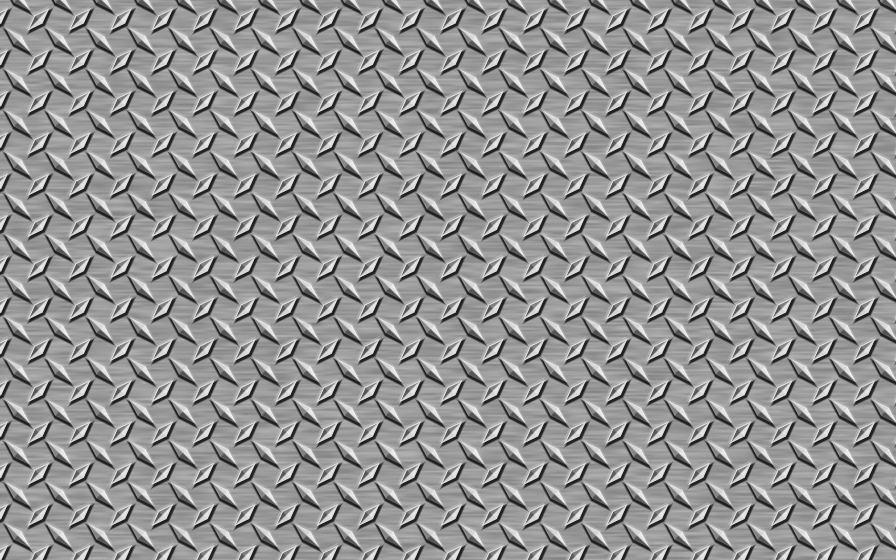
A WebGL 2 fragment shader for this texture:

```glsl
#version 300 es
precision highp float;
// Brushed steel tread plate: two families of raised, faceted diamonds
// interleave on a square lattice, each with a lit rim and a cast shadow,
// over a grey sheet of fine horizontal brush streaks.
uniform vec2 u_resolution;
out vec4 fragColor;

float hash(vec2 p) {
  p = fract(p * vec2(0.1031, 0.1137));
  p += dot(p, p.yx + 33.33);
  return fract((p.x + p.y) * p.x * 17.0);
}

float valueNoise(vec2 p) {
  vec2 i = floor(p), f = fract(p);
  f = f * f * (3.0 - 2.0 * f);
  return mix(mix(hash(i), hash(i + vec2(1, 0)), f.x),
             mix(hash(i + vec2(0, 1)), hash(i + vec2(1, 1)), f.x), f.y);
}

// Signed distance to a rhombus with the given half diagonals.
float rhombus(vec2 p, vec2 halfSize) {
  p = abs(p) / halfSize;
  return (p.x + p.y - 1.0) * halfSize.x * halfSize.y / length(halfSize);
}

// Coordinates along and across a unit axis.
vec2 alongAxis(vec2 p, vec2 axis) {
  return vec2(dot(p, axis), dot(p, vec2(-axis.y, axis.x)));
}

void main() {
  vec2 uv = gl_FragCoord.xy / u_resolution.y;
  vec2 grid = uv * 13.56;
  float pixel = 13.56 / u_resolution.y;

  // Brushed sheet
  float streak = valueNoise(uv * vec2(18.0, 310.0)) * 0.55
               + valueNoise(uv * vec2(34.0, 230.0) + 40.0) * 0.45;
  float tone = 0.605 + 0.2 * (streak - 0.5);

  for (int kind = 0; kind < 2; kind++) {
    bool rising = kind == 0;
    vec2 center = vec2(0.93, 0.09) + 0.5 * float(kind);
    vec2 local = fract(grid - center + 0.5) - 0.5;
    vec2 axis = normalize(rising ? vec2(0.70, 0.72) : vec2(0.72, -0.70));
    vec2 size = rising ? vec2(0.385, 0.14) : vec2(0.43, 0.135);
    vec2 q = alongAxis(local, axis);
    float body = rhombus(q, size);

    // Cast shadow below and a faint glow on the opposite flank
    vec2 drop = rising ? vec2(0.045, -0.045) : vec2(-0.005, -0.055);
    float shadow = rhombus(alongAxis(local - drop, axis), size);
    float glow = rhombus(alongAxis(local + drop * 0.7, axis), size);
    tone = mix(tone, 0.8, 0.4 * smoothstep(0.03, -0.015, glow));
    tone = mix(tone, 0.1, 0.95 * smoothstep(0.045, -0.012, shadow));

    // Four facets meeting at the ridge and the cross crease
    float side = smoothstep(-pixel, pixel, q.y);
    float end = smoothstep(-pixel, pixel, q.x);
    float lower = rising ? mix(0.84, 0.9, end) : mix(0.52, 0.33, end);
    float upper = rising ? mix(0.34, 0.5, end) : mix(0.84, 0.9, end);
    float facet = mix(lower, upper, side) + 0.06 * (streak - 0.5);

    // Bright worn rim around the facets
    float rim = smoothstep(-0.028 - pixel * 0.5, -0.028 + pixel * 0.5, body);
    facet = mix(facet, rising ? 0.86 : facet + 0.04, rim);
    tone = mix(tone, facet, smoothstep(pixel * 0.6, -pixel * 0.6, body));
  }

  fragColor = vec4(vec3(tone), 1.0);
}
```
